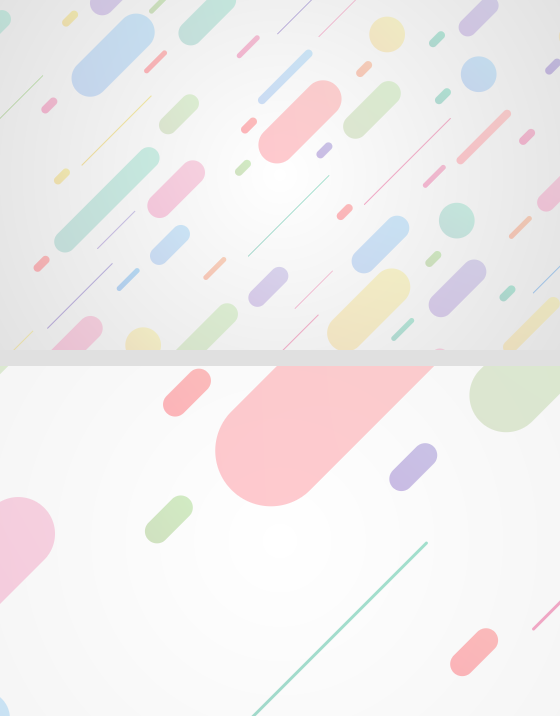
Top, the full canvas; bottom, a detail of the centre.
A Shadertoy shader for this background:

```glsl
const vec2 CELL = vec2(0.44, 0.13);

float hash(vec2 cell, float salt) {
    return fract(sin(dot(cell, vec2(127.1, 311.7)) + salt * 74.7) * 43758.5);
}

float capsule(vec2 p, vec2 size) {
    p.x -= clamp(p.x, -size.x, size.x);
    return length(p) - size.y;
}

// Half length and radius of the large shape in a cell
vec2 mainSize(float kind, float rnd) {
    if (kind < 1.0) return vec2(0.093, 0.053);
    if (kind < 2.0) return vec2(0.169, 0.031);
    if (kind < 4.0) return vec2(0.067, 0.035);
    if (kind < 6.0) return vec2(0.0, 0.051);
    if (kind < 8.0) return vec2(0.044, 0.026);
    if (kind < 9.0) return rnd < 0.5 ? vec2(0.088, 0.019) : vec2(0.094, 0.0115);
    return vec2(mix(0.08, 0.175, rnd), 0.0014);
}

// Half length and radius of the small companion
vec2 minorSize(float kind, float rnd) {
    if (rnd < 0.5) return vec2(0.016, 0.0115);
    if (rnd < 0.78 || kind < 4.0) return vec2(0.036, 0.0073);
    return vec2(0.075, 0.0014);
}

vec3 pastel(int i) {
    vec3 colors[8] = vec3[8](
        vec3(1.00, 0.82, 0.82), vec3(0.86, 0.84, 0.94), vec3(0.98, 0.96, 0.80),
        vec3(0.98, 0.83, 0.89), vec3(0.80, 0.94, 0.90), vec3(0.81, 0.91, 0.98),
        vec3(0.88, 0.95, 0.84), vec3(0.99, 0.88, 0.82));
    return colors[i];
}

// Paints one capsule, shading it slightly towards its lower end
vec3 paint(vec3 base, vec3 tint, vec2 p, vec2 size, float light) {
    float px = 1.0 / iResolution.y;
    float cover = clamp(0.5 - capsule(p, size) / px, 0.0, 1.0);
    float low = 0.5 - 0.5 * p.x / (size.x + size.y);
    vec3 ink = tint * mix(vec3(1.0), vec3(1.0, 0.965, 0.99), low);
    return mix(base, ink * mix(1.0, light, 0.7), cover);
}

void mainImage(out vec4 fragColor, in vec2 fragCoord) {
    vec2 p = (fragCoord - 0.5 * iResolution.xy) / iResolution.y;

    // Radial grey background
    float light = 1.0 - 0.12 * length(p);
    vec3 color = vec3(light);

    // Diagonal strips, each slid by its own phase and cut into cells
    vec2 q = vec2(p.x + p.y, p.y - p.x) * 0.70711;
    float strip = floor(q.y / CELL.y);
    q.x += CELL.x * fract(strip * 0.618 + 0.25 * hash(vec2(strip, 3.0), 0.0));
    vec2 cell = floor(q / CELL);
    vec2 local = q - (cell + 0.5) * CELL;

    float kind = mod(5.0 * cell.x + 3.0 * cell.y, 12.0);
    bool isLine = kind > 8.5;

    // Large shape, near the lower end of its cell
    vec2 size = mainSize(kind, hash(cell, 1.0));
    float room = 0.5 * CELL.y - size.y - 0.006;
    vec2 center = vec2(-0.5 * CELL.x + size.x + size.y + 0.01 + 0.02 * hash(cell, 2.0),
                       isLine ? -0.035 : room * (2.0 * hash(cell, 3.0) - 1.0));
    vec3 tint = pastel(int(mod(2.0 * cell.x + 3.0 * cell.y, 7.0)));
    if (isLine) tint = pow(tint, vec3(2.0));
    color = paint(color, tint, local - center, size, light);

    // Small companion, near the upper end where there is space
    if (kind < 0.5 || kind > 1.5) {
        size = minorSize(kind, hash(cell, 4.0));
        center = vec2(0.5 * CELL.x - size.x - size.y - 0.01 - 0.02 * hash(cell, 5.0),
                      isLine ? 0.025 : 0.08 * (hash(cell, 6.0) - 0.5));
        tint = pow(pastel(int(8.0 * hash(cell, 7.0))), vec3(1.5));
        color = paint(color, tint, local - center, size, light);
    }

    fragColor = vec4(color, 1.0);
}
```
